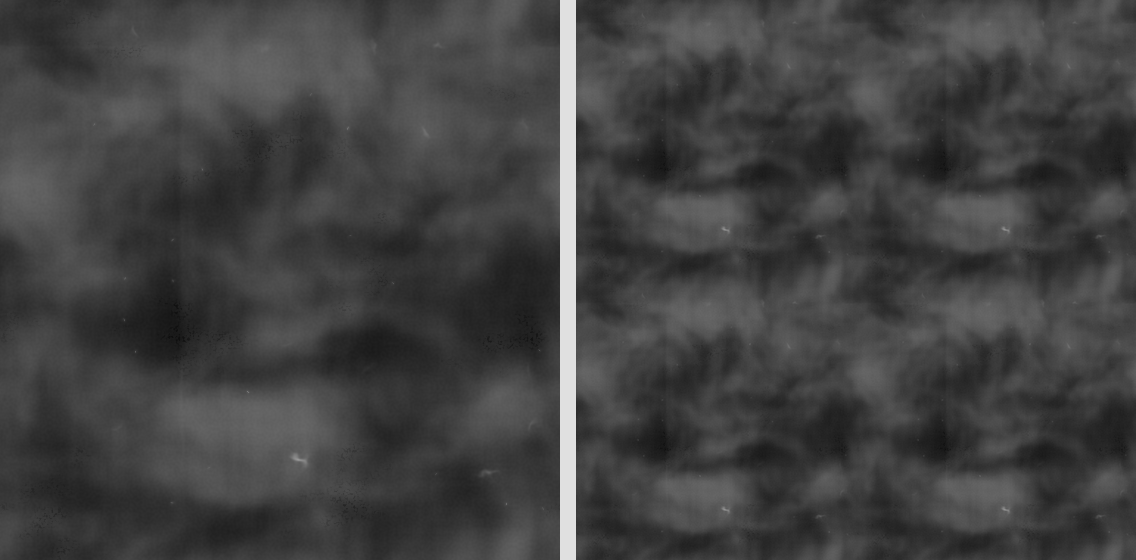
Left: one tile. Right: repeated 2 by 2.
A three.js fragment shader for this texture:

```glsl
varying vec2 vUv;

vec2 hash2(vec2 p) {
  vec3 q = fract(p.xyx * vec3(0.1031, 0.1030, 0.0973));
  q += dot(q, q.yzx + 33.33);
  return fract((q.xx + q.yz) * q.zy);
}

float cornerSlope(vec2 cell, vec2 offset, vec2 period, float seed) {
  float angle = 6.2831853 * hash2(mod(cell, period) + seed * 17.3).x;
  return dot(vec2(cos(angle), sin(angle)), offset);
}

// Gradient noise that wraps after a whole number of cells
float noise(vec2 uv, vec2 period, float seed) {
  vec2 p = uv * period;
  vec2 i = floor(p), f = fract(p);
  vec2 u = f * f * f * (f * (f * 6.0 - 15.0) + 10.0);
  vec2 e = vec2(1.0, 0.0);
  float low = mix(cornerSlope(i, f, period, seed),
                  cornerSlope(i + e, f - e, period, seed), u.x);
  float high = mix(cornerSlope(i + e.yx, f - e.yx, period, seed),
                   cornerSlope(i + 1.0, f - 1.0, period, seed), u.x);
  return mix(low, high, u.y);
}

// Broad smoky patches, mostly wider than tall, with some upright veils
float smoke(vec2 uv) {
  vec2 warp = vec2(noise(uv, vec2(5.0), 1.0), noise(uv, vec2(5.0), 2.0));
  vec2 p = uv + 0.05 * warp;
  float upright = smoothstep(-0.2, 0.3, noise(uv, vec2(2.0), 21.0));
  float n = 0.85 * noise(p, vec2(2.0, 4.0), 3.0);
  n += 0.65 * noise(p, vec2(3.0), 4.0);
  n += 0.5 * noise(p, vec2(5.0, 7.0), 22.0);
  n += 0.5 * mix(noise(p, vec2(5.0, 13.0), 5.0), noise(p, vec2(12.0, 5.0), 24.0), upright);
  n += 0.22 * noise(p, vec2(15.0, 14.0), 6.0);
  n += 0.11 * noise(p, vec2(31.0, 29.0), 7.0);
  return n;
}

// Sparse pale flecks: ragged short streaks with a faint halo
float flecks(vec2 uv, float count, float size, float chance, float seed) {
  vec2 cell = floor(uv * count);
  vec2 pick = hash2(mod(cell, count) + seed);
  vec2 place = 0.3 + 0.4 * hash2(mod(cell, count) + seed + 41.0);
  vec2 d = (fract(uv * count) - place) / count;
  d += 0.7 * size * vec2(noise(uv, vec2(70.0), 8.0), noise(uv, vec2(70.0), 9.0));
  float a = 6.2831853 * pick.y;
  d = mat2(cos(a), -sin(a), sin(a), cos(a)) * d / size;
  float core = exp(-dot(d * d, vec2(1.0, 9.0)));
  float halo = 0.25 * exp(-0.4 * dot(d, d));
  return step(pick.x, chance) * (core + halo) * (0.35 + 0.65 * pick.y);
}

// Fine peeling dark specks gathered in a few clusters
float specks(vec2 uv) {
  float cluster = smoothstep(0.3, 0.65, noise(uv, vec2(4.0, 6.0), 10.0)
                                      + 0.5 * noise(uv, vec2(17.0, 27.0), 11.0));
  float grain = noise(uv, vec2(230.0, 250.0), 12.0) + 0.6 * noise(uv, vec2(90.0), 13.0);
  return cluster * smoothstep(0.0, 0.5, grain);
}

// Upright fold: a thin pale line with shade on its left side
float fold(vec2 uv) {
  float d = uv.x - 0.325 - 0.006 * noise(uv, vec2(1.0, 9.0), 14.0);
  float wear = smoothstep(-0.25, 0.35, noise(uv, vec2(2.0, 7.0), 15.0));
  float reach = smoothstep(0.12, 0.25, uv.y) * smoothstep(0.95, 0.75, uv.y);
  float line = exp(-pow(d / 0.004, 2.0)) * 0.022;
  float glow = exp(-pow((d - 0.012) / 0.025, 2.0)) * 0.022;
  float shade = exp(-abs(d) / 0.06) * smoothstep(0.012, -0.018, d) * 0.07;
  return reach * (wear * line + glow - (1.0 - wear) * shade);
}

void main() {
  vec2 uv = fract(vUv);

  float gray = 0.252 + 0.27 * smoke(uv);
  gray += fold(uv);

  // Faint level crease
  float level = uv.y - 0.915 - 0.004 * noise(uv, vec2(6.0, 1.0), 16.0);
  gray += 0.014 * exp(-pow(level / 0.004, 2.0))
        * smoothstep(0.0, 0.3, noise(uv, vec2(4.0, 3.0), 17.0));

  // Soft limits on both ends of the tone range
  gray = 0.25 + 0.18 * tanh((gray - 0.25) / 0.18);

  // Brushed streaks and fine grain
  gray += 0.009 * noise(uv, vec2(80.0, 5.0), 18.0);
  gray += 0.008 * noise(uv, vec2(5.0, 70.0), 19.0);
  gray += 0.018 * noise(uv, vec2(190.0), 20.0);

  gray -= 0.05 * specks(uv);
  gray += 0.07 * flecks(uv, 7.0, 0.011, 0.13, 3.0);
  gray += 0.36 * flecks(uv, 3.0, 0.014, 0.12, 23.0);
  gray += 0.22 * flecks(uv, 15.0, 0.0022, 0.08, 61.0);

  gl_FragColor = vec4(vec3(clamp(gray, 0.06, 0.85)), 1.0);
}
```
